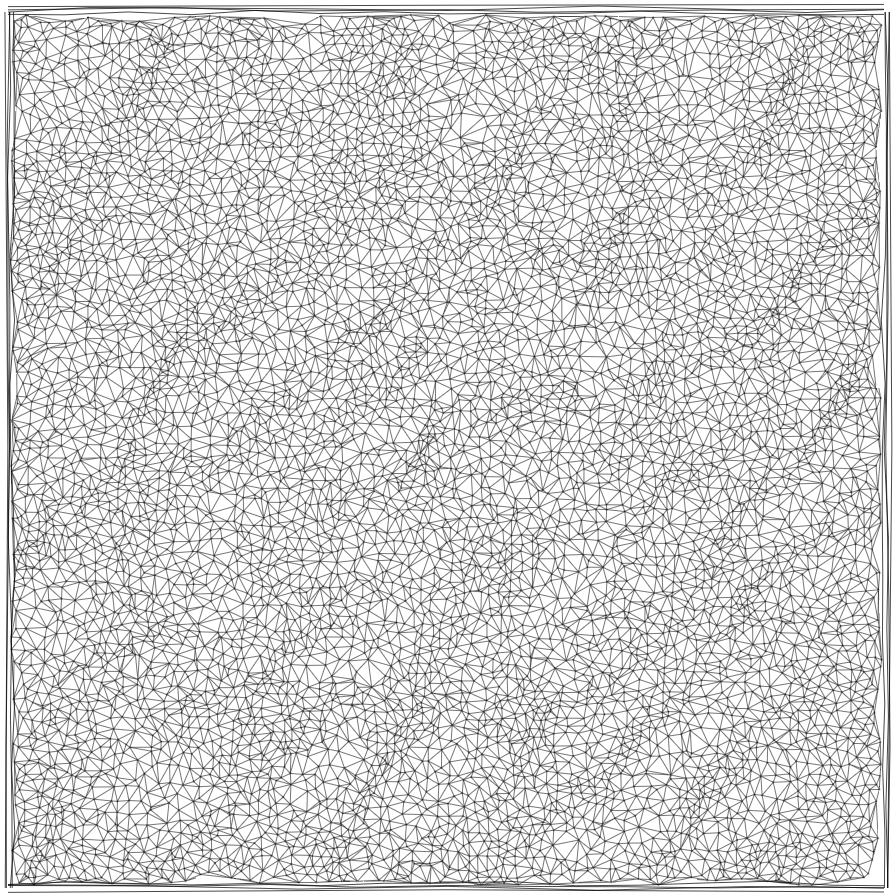
Reproduce this pattern procedurally as a Shadertoy shader.

```glsl
// Draws a fine Delaunay triangle mesh over scattered points, with thin black lines on white.

const float CELLS = 91.0;   // point cells across the canvas

vec2 hash2(vec2 p) {
    vec3 h = fract(p.xyx * vec3(0.1031, 0.1030, 0.0973));
    h += dot(h, h.yzx + 33.33);
    return fract((h.xx + h.yz) * h.zy);
}

vec2 noise2(vec2 p) {
    vec2 i = floor(p), f = fract(p);
    f = f * f * (3.0 - 2.0 * f);
    return mix(mix(hash2(i), hash2(i + vec2(1, 0)), f.x),
               mix(hash2(i + vec2(0, 1)), hash2(i + vec2(1, 1)), f.x), f.y);
}

// Slanted drift that crowds points into streaks and opens gaps between them
vec2 drift(vec2 p) {
    return 2.3 * (noise2(vec2(p.x - 0.45 * p.y, 0.65 * p.y) / 5.0 + 40.0) - 0.5);
}

float cross2(vec2 a, vec2 b) { return a.x * b.y - a.y * b.x; }

vec3 barycentric(vec2 q, vec2 a, vec2 b, vec2 c) {
    vec2 e = b - a, f = c - a, g = q - a;
    vec2 yz = vec2(cross2(g, f), cross2(e, g)) / cross2(e, f);
    return vec3(1.0 - yz.x - yz.y, yz);
}

vec2 circumcenter(vec2 a, vec2 b, vec2 c) {
    vec2 e = b - a, f = c - a;
    float ee = dot(e, e), ff = dot(f, f);
    return a + vec2(f.y * ee - e.y * ff, e.x * ff - f.x * ee) / (2.0 * cross2(e, f));
}

// Ink of a thin line at distance d; thinner than a pixel means paler
float lineInk(float d, float width, float pixel) {
    float reach = max(width, pixel);
    return width / reach * max(0.0, 1.0 - d / reach);
}

// Ink of the edge a-b seen from the origin, in cells; overlong edges stay blank
float edgeInk(vec2 a, vec2 b, float pixel) {
    vec2 e = b - a;
    float d = length(a + e * clamp(-dot(a, e) / dot(e, e), 0.0, 1.0));
    return length(e) > 4.5 ? 0.0 : lineInk(d / CELLS, 0.0006, pixel);
}

// Light left after the long, nearly parallel lines along the four sides
float frameLight(vec2 uv, float pixel) {
    float light = 1.0;
    for (int side = 0; side < 4; side++) {
        vec2 s = side % 2 == 0 ? uv : uv.yx;
        float depth = side < 2 ? s.y : 1.0 - s.y;
        if (depth > 0.03 || s.x < 0.009 || s.x > 0.987) continue;
        for (int k = 0; k < 4; k++) {
            float t = s.x * (2.0 + 4.0 * float(k)), seed = float(side * 7 + k);
            float offset = mix(hash2(vec2(floor(t), seed)).x,
                               hash2(vec2(floor(t) + 1.0, seed)).x, fract(t));
            offset = 0.007 + 0.0022 * float(k) + 0.006 * (offset - 0.5);
            light *= 1.0 - lineInk(abs(depth - offset), 0.0008, pixel);
        }
    }
    return light;
}

void mainImage(out vec4 fragColor, in vec2 fragCoord) {
    vec2 uv = fragCoord / iResolution.xy;
    float pixel = 1.0 / iResolution.y;
    vec2 p = uv * CELLS;

    // Gather nearby points, relative to p
    vec2 points[81];
    int count = 0;
    vec2 home = floor(p - drift(p));
    for (int j = -4; j <= 4; j++)
    for (int i = -4; i <= 4; i++) {
        vec2 id = home + vec2(i, j);
        vec2 q = id + 0.5 + 0.92 * (hash2(id) - 0.5);
        q += drift(q);
        vec2 fromCenter = abs(q / CELLS - 0.498);
        if (max(fromCenter.x, fromCenter.y) < 0.486 && hash2(id + 57.0).x > 0.05)
            points[count++] = q - p;
    }

    // Shrink a huge triangle around p until its circumcircle is empty
    vec2 a = vec2(-40, -30), b = vec2(40, -30), c = vec2(0, 50);
    for (int step = 0; step < 28; step++) {
        vec2 center = circumcenter(a, b, c), next = a;
        float r2 = dot(a - center, a - center);
        float nearest = r2 - 0.00001 * (1.0 + r2);
        bool found = false;
        for (int n = 0; n < count; n++) {
            vec2 v = points[n] - center;
            float d2 = dot(v, v);
            if (d2 < nearest) { nearest = d2; next = points[n]; found = true; }
        }
        if (!found) break;
        // Swap out the corner that keeps p inside
        vec3 here = barycentric(vec2(0), a, b, c), there = barycentric(next, a, b, c);
        vec3 ratio = mix(vec3(1e9), here / max(there, 1e-6), greaterThan(there, vec3(1e-6)));
        if (ratio.x <= min(ratio.y, ratio.z)) a = next;
        else if (ratio.y <= ratio.z) b = next;
        else c = next;
    }

    // Edges, small dots where they meet, and the frame
    float light = (1.0 - edgeInk(a, b, pixel)) * (1.0 - edgeInk(b, c, pixel))
                * (1.0 - edgeInk(c, a, pixel));
    float corner = min(length(a), min(length(b), length(c))) / CELLS;
    light *= 1.0 - 0.45 * (1.0 - smoothstep(0.001 - pixel, 0.001 + pixel, corner));
    light *= frameLight(uv, pixel);
    fragColor = vec4(vec3(light), 1.0);
}
```
